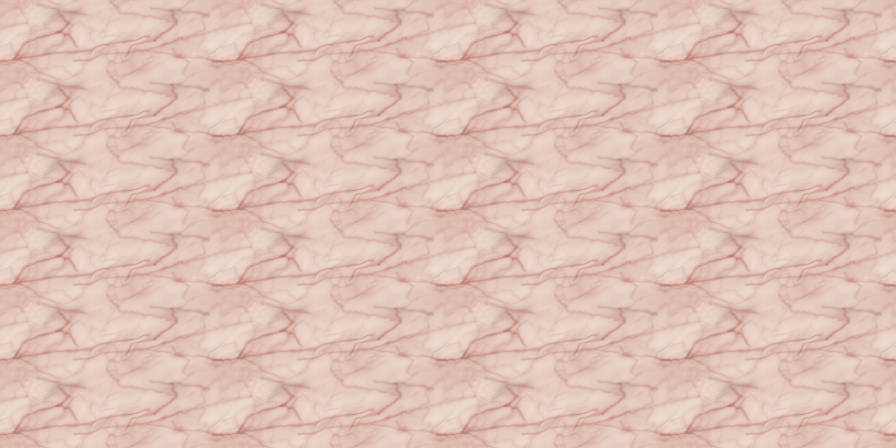
This texture is drawn by a Shadertoy shader. Its source:

```glsl
// Rose marble tile, repeated 4 across and 6 down: cloudy cream stone,
// fine ridged-noise cracks, and a few bent, warped main veins.
// All noise wraps at the tile edges, so every repeat joins without a seam.

const vec2 REPEATS = vec2(4.0, 6.0);
const vec2 TILE = vec2(3.0, 1.0);          // tile size, in tile heights
const vec3 CREAM = vec3(0.925, 0.853, 0.803);
const vec3 ROSE = vec3(0.770, 0.545, 0.495);
const vec3 MAUVE = vec3(0.58, 0.42, 0.41);

float hash(vec2 p) {
    vec3 q = fract(vec3(p.xyx) * 0.1031);
    q += dot(q, q.yzx + 33.33);
    return fract((q.x + q.y) * q.z);
}

// Value noise that wraps after "cells" lattice steps; s has unit period.
float wrapNoise(vec2 s, vec2 cells, float seed) {
    vec2 p = s * cells;
    vec2 i = floor(p);
    vec2 f = fract(p);
    f = f * f * (3.0 - 2.0 * f);
    vec2 lo = mod(i, cells) + seed;
    vec2 hi = mod(i + 1.0, cells) + seed;
    return mix(mix(hash(lo), hash(vec2(hi.x, lo.y)), f.x),
               mix(hash(vec2(lo.x, hi.y)), hash(hi), f.x), f.y);
}

float wrapFbm(vec2 s, vec2 cells, float seed) {
    float sum = 0.0;
    float amp = 0.53;
    for (int k = 0; k < 4; k++) {
        sum += amp * wrapNoise(s, cells, seed + float(k) * 17.0);
        cells *= 2.0;
        amp *= 0.5;
    }
    return sum;
}

float segment(vec2 p, vec2 a, vec2 b) {
    vec2 ab = b - a;
    return length(p - a - ab * clamp(dot(p - a, ab) / dot(ab, ab), 0.0, 1.0));
}

// Vein bent at b, wrapped around the tile: thin core and soft halo.
float vein(vec2 p, vec2 a, vec2 b, vec2 c, float width, float strength) {
    vec2 q = p - b;
    q -= TILE * round(q / TILE);
    float d = min(segment(q, a - b, vec2(0.0)), segment(q, vec2(0.0), c - b));
    float core = exp(-d * d / (width * width));
    float halo = exp(-d / (width * 2.5));
    return strength * (0.75 * core + 0.25 * halo);
}

// Soft elliptical stain, wrapped around the tile.
float stain(vec2 p, vec2 center, vec2 radius) {
    vec2 q = p - center;
    q = (q - TILE * round(q / TILE)) / radius;
    return exp(-dot(q, q));
}

// Thin line along the middle level of a noise field.
float crack(vec2 s, vec2 cells, float seed) {
    return exp(-abs(wrapFbm(s, cells, seed) - 0.5) * 30.0);
}

float mainVeins(vec2 p, float w) {
    float v = 0.0;
    // Two branching trunks
    v += vein(p, vec2(2.30, 0.88), vec2(2.35, 0.69), vec2(2.09, 0.48), w * 1.2, 0.62);
    v += vein(p, vec2(2.09, 0.48), vec2(1.78, 0.38), vec2(1.73, 0.22), w, 0.55);
    v += vein(p, vec2(0.79, 0.84), vec2(0.90, 0.69), vec2(0.81, 0.58), w * 1.2, 0.60);
    v += vein(p, vec2(0.81, 0.58), vec2(0.34, 0.43), vec2(0.22, 0.25), w, 0.60);
    v += vein(p, vec2(0.81, 0.58), vec2(0.92, 0.50), vec2(1.02, 0.40), w, 0.50);
    // Flat spurs leaving the trunks
    v += vein(p, vec2(2.05, 0.91), vec2(2.30, 0.88), vec2(2.80, 0.79), w * 1.2, 0.48);
    v += vein(p, vec2(0.55, 0.96), vec2(0.79, 0.88), vec2(1.15, 0.78), w * 1.2, 0.45);
    v += vein(p, vec2(1.42, 1.02), vec2(1.63, 0.84), vec2(2.32, 0.72), w, 0.36);
    // Long rising veins
    v += vein(p, vec2(0.95, 0.20), vec2(1.78, 0.27), vec2(2.46, 0.48), w, 0.52);
    v += vein(p, vec2(2.46, 0.48), vec2(2.75, 0.57), vec2(3.20, 0.66), w, 0.36);
    v += vein(p, vec2(-0.10, 0.18), vec2(1.00, 0.32), vec2(2.00, 0.53), w, 0.52);
    // Faint lower branches
    v += vein(p, vec2(2.30, 0.35), vec2(2.51, 0.19), vec2(2.46, 0.02), w, 0.42);
    v += vein(p, vec2(2.00, 0.30), vec2(2.50, 0.27), vec2(3.00, 0.18), w, 0.40);
    v += vein(p, vec2(0.20, 0.24), vec2(0.45, 0.10), vec2(0.78, -0.05), w, 0.36);
    return v;
}

void mainImage(out vec4 fragColor, in vec2 fragCoord) {
    vec2 p = fract(fragCoord / iResolution.xy * REPEATS) * TILE;
    float pixel = REPEATS.y / iResolution.y;

    // Unit-period coordinates, sheared so the grain rises to the right
    vec2 s = vec2(p.x / 3.0, p.y - p.x / 3.0);
    vec2 warp = vec2(wrapFbm(s, vec2(9.0, 4.0), 3.0),
                     wrapFbm(s, vec2(10.0, 4.0), 41.0)) - 0.5;
    vec2 bent = p + warp * vec2(0.20, 0.14);
    vec2 grain = s + warp * vec2(0.05, 0.10);

    // Cloudy ground: pinker low band, two pale lenses, small mottling
    float tone = 0.11 + 0.50 * (wrapFbm(grain, vec2(5.0, 3.0), 7.0) - 0.5);
    tone += 0.30 * (wrapFbm(grain, vec2(14.0, 7.0), 83.0) - 0.5);
    tone += 0.05 * cos(6.2832 * (p.y - 0.10));
    tone -= 0.08 * stain(bent, vec2(2.92, 0.50), vec2(0.45, 0.20));
    tone -= 0.08 * stain(bent, vec2(1.45, 0.58), vec2(0.50, 0.17));

    // Fine cracks fade in and out; main veins vary along their length
    float fade = wrapNoise(s, vec2(6.0, 3.0), 67.0);
    tone += 0.36 * fade * crack(grain, vec2(5.0, 3.0), 23.0);
    tone += 0.32 * (1.0 - fade) * crack(grain, vec2(7.0, 4.0), 59.0);
    tone += 0.20 * crack(grain, vec2(6.0, 2.0), 31.0);
    tone += mainVeins(bent, max(0.020, 0.6 * pixel)) * (0.55 + 0.7 * fade);

    // Mauve shade where the trunks branch
    float shade = stain(bent, vec2(2.30, 0.83), vec2(0.20, 0.10))
                + stain(bent, vec2(0.82, 0.82), vec2(0.20, 0.09));
    vec3 color = mix(CREAM, ROSE, clamp(tone, -0.05, 1.0));
    color = mix(color, MAUVE, 0.22 * min(shade, 1.0) + 0.3 * clamp(tone - 0.8, 0.0, 1.0));
    fragColor = vec4(color, 1.0);
}
```
